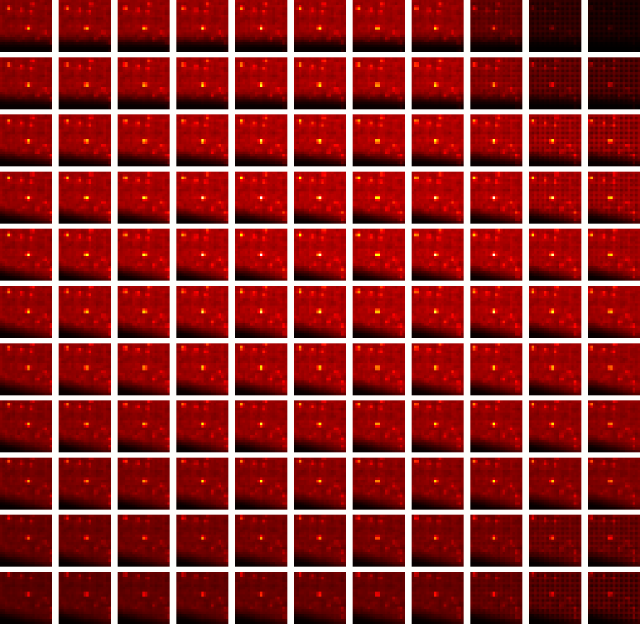
Write a Shadertoy shader that draws this pattern.

```glsl
const float TILES = 11.0;
const float CELLS = 21.0;
const vec2 TILE_SIZE = vec2(0.0814, 0.0833);
const vec3 PAPER = vec3(0.995, 0.995, 0.99);
const int STAR_COUNT = 12;

// Cell position from the upper left, then strength
const vec3 STARS[STAR_COUNT] = vec3[](
    vec3(10.2, 10.2, 2.9), vec3(2.4, 2.1, 2.0), vec3(7.6, 2.8, 0.8),
    vec3(11.4, 3.6, 0.75), vec3(12.0, 0.6, 0.95), vec3(14.0, 14.6, 0.65),
    vec3(17.0, 11.9, 0.75), vec3(19.4, 16.0, 0.8), vec3(18.2, 13.6, 0.3),
    vec3(19.7, 19.2, 0.6), vec3(6.6, 15.3, 0.3), vec3(8.2, 14.2, 0.3));

vec2 hashGradient(vec2 p) {
    vec2 q = vec2(dot(p, vec2(127.1, 311.7)), dot(p, vec2(269.5, 183.3)));
    return fract(sin(q) * 43758.5) * 2.0 - 1.0;
}

float gradientNoise(vec2 p) {
    vec2 i = floor(p), f = fract(p);
    vec2 u = f * f * (3.0 - 2.0 * f);
    vec2 e = vec2(1.0, 0.0);
    float a = dot(hashGradient(i), f);
    float b = dot(hashGradient(i + e.xy), f - e.xy);
    float c = dot(hashGradient(i + e.yx), f - e.yx);
    float d = dot(hashGradient(i + e.xx), f - e.xx);
    return mix(mix(a, b, u.x), mix(c, d, u.x), u.y);
}

// Black to red to yellow to white
vec3 heatColor(float heat) {
    return clamp(vec3(heat, heat - 1.0, (heat - 2.0) * 1.5), 0.0, 1.0);
}

// Slow change of brightness over the sheet
float sheetLevel(vec2 place) {
    vec2 d = place - vec2(0.58, 0.33);
    float level = 0.71 * exp(-0.5 * d.x * d.x - 1.25 * d.y * d.y);
    float corner = length((place - vec2(1.0, 0.0)) * vec2(1.0, 1.7));
    return level * mix(0.22, 1.0, smoothstep(0.0, 0.36, corner));
}

// Dark lower band, tilting toward the left in later rows
float bandLight(vec2 t, float row) {
    float tilt = smoothstep(0.0, 0.4, row);
    float depth = t.y - t.x * mix(0.03, 0.24, tilt);
    return mix(1.0, 0.05, smoothstep(0.58, 0.93, depth));
}

// Sparse dark lattice, strongest near the right corners
float latticeLight(vec2 cell, vec2 place) {
    vec2 odd = mod(cell, 2.0);
    float side = smoothstep(0.7, 1.0, place.x);
    float ends = max(1.0 - place.y * 2.2, place.y * 4.0 - 3.2);
    float strength = 0.04 + 0.4 * side * clamp(ends, 0.0, 1.0);
    return 1.0 - strength * (odd.x * odd.y + 0.4 * max(odd.x, odd.y));
}

float starHeat(vec2 p, vec2 drift) {
    float heat = 0.0;
    for (int i = 0; i < STAR_COUNT; i++) {
        vec2 d = p - STARS[i].xy - drift;
        heat += STARS[i].z * exp(-1.7 * dot(d, d));
    }
    return heat;
}

vec3 tileColor(vec2 t, vec2 tile) {
    vec2 place = tile / (TILES - 1.0);
    vec2 cell = min(floor(t * CELLS), CELLS - 1.0);
    vec2 center = cell + 0.5;
    vec2 drift = (0.5 - place) * 2.3;

    float grain = 0.3 * gradientNoise((center - drift) * 0.37);
    grain += 0.16 * gradientNoise(center * 0.73 + tile * 17.3);
    float light = bandLight(center / CELLS, place.y) * latticeLight(cell, place);
    float heat = (1.0 + grain) * light + starHeat(center, drift) * mix(0.3, 1.0, light);
    return heatColor(heat * sheetLevel(place));
}

// Sheet of separated tiles, measured from the upper left
vec3 sheetColor(vec2 uv) {
    vec2 pitch = (1.0 - TILE_SIZE) / (TILES - 1.0);
    vec2 tile = clamp(floor(uv / pitch), 0.0, TILES - 1.0);
    vec2 t = (uv - tile * pitch) / TILE_SIZE;
    return max(t.x, t.y) > 1.0 ? PAPER : tileColor(t, tile);
}

void mainImage(out vec4 fragColor, in vec2 fragCoord) {
    vec3 sum = vec3(0.0);
    // Nine samples smooth tile and cell edges
    for (int i = 0; i < 9; i++) {
        vec2 offset = (vec2(i % 3, i / 3) - 1.0) / 3.0;
        vec2 uv = (fragCoord + offset) / iResolution.xy;
        sum += sheetColor(vec2(uv.x, 1.0 - uv.y));
    }
    fragColor = vec4(sum / 9.0, 1.0);
}
```
